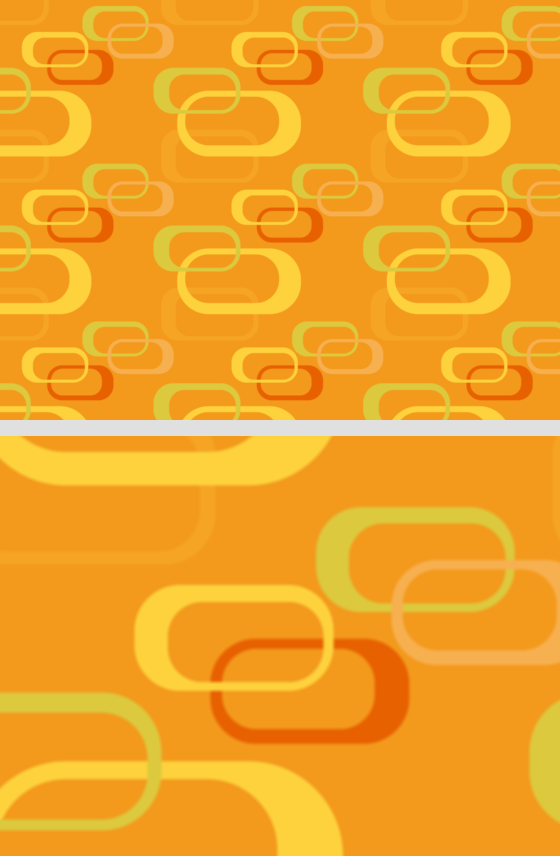
Top: the whole. Bottom: its middle third, enlarged.
Give the GLSL for this pattern, as a WebGL 2 fragment shader.

```glsl
#version 300 es
precision highp float;
// Retro wallpaper: repeating clusters of interlinked rounded rings on orange.

uniform vec2 u_resolution;
out vec4 fragColor;

const float CANVAS_HEIGHT = 576.0;          // design units per canvas height
const vec2 TILE = vec2(287.5, 216.3);       // repeat size in design units
const float EDGE_SOFTNESS = 1.3;            // half width of the edge blend
const float CORNER = 0.43;                  // corner radius / box height
const float CORNER_FULL = 0.48;
const float CORNER_TIGHT = 0.32;

const vec3 ORANGE = vec3(0.953, 0.600, 0.110);
const vec3 AMBER  = vec3(0.960, 0.645, 0.140);
const vec3 PEACH  = vec3(0.968, 0.690, 0.310);
const vec3 YELLOW = vec3(0.992, 0.825, 0.240);
const vec3 GREEN  = vec3(0.862, 0.788, 0.240);
const vec3 RED    = vec3(0.908, 0.380, 0.004);

float roundedBox(vec2 p, vec2 halfSize, float radius) {
    vec2 d = abs(p) - halfSize + radius;
    return length(max(d, 0.0)) + min(max(d.x, d.y), 0.0) - radius;
}

// Boxes are (left, top, right, bottom); the off-centre hole varies the line width.
float ringMask(vec2 p, vec4 outer, vec4 hole, float corner) {
    vec2 center = 0.5 * (outer.xy + outer.zw);
    vec2 holeOffset = 0.5 * (hole.xy + hole.zw) - center;
    vec2 outerHalf = 0.5 * (outer.zw - outer.xy);
    vec2 holeHalf = 0.5 * (hole.zw - hole.xy);

    // Wrap around each ring's own centre so that it may cross tile borders.
    vec2 q = mod(p - center + 0.5 * TILE, TILE) - 0.5 * TILE;
    float body = roundedBox(q, outerHalf, 2.0 * corner * outerHalf.y);
    float cut = roundedBox(q - holeOffset, holeHalf, 2.0 * corner * holeHalf.y);
    float d = max(body, -cut);

    float pixel = CANVAS_HEIGHT / u_resolution.y;
    float soft = max(EDGE_SOFTNESS, 0.7 * pixel);
    return 1.0 - smoothstep(-soft, soft, d);
}

void paintRing(inout vec3 color, vec3 ink, vec2 p, vec4 outer, vec4 hole, float corner) {
    color = mix(color, ink, ringMask(p, outer, hole, corner));
}

void main() {
    // Design space with y measured down from the top edge.
    vec2 p = vec2(gl_FragCoord.x, u_resolution.y - gl_FragCoord.y);
    p *= CANVAS_HEIGHT / u_resolution.y;
    vec3 color = ORANGE;

    // Large cluster
    paintRing(color, AMBER, p, vec4(221.0, 178.0, 354.5, 250.7),
              vec4(241.0, 187.0, 347.3, 244.7), CORNER_TIGHT);
    paintRing(color, YELLOW, p, vec4(243.0, 124.4, 412.8, 214.6),
              vec4(254.0, 132.6, 382.8, 199.3), CORNER_FULL);
    paintRing(color, GREEN, p, vec4(210.5, 93.0, 329.8, 156.0),
              vec4(232.0, 102.2, 323.4, 151.0), CORNER);

    // Small cluster
    paintRing(color, RED, p, vec4(64.7, 68.4, 155.6, 116.4),
              vec4(70.0, 73.0, 139.8, 109.7), CORNER);
    paintRing(color, YELLOW, p, vec4(30.0, 43.8, 121.0, 92.2),
              vec4(45.2, 51.6, 116.4, 88.2), CORNER);
    paintRing(color, GREEN, p, vec4(113.0, 8.2, 203.8, 56.2),
              vec4(128.0, 15.7, 199.6, 52.2), CORNER);
    paintRing(color, PEACH, p, vec4(147.5, 32.4, 238.2, 80.4),
              vec4(152.6, 36.7, 223.0, 73.7), CORNER);

    fragColor = vec4(color, 1.0);
}
```
